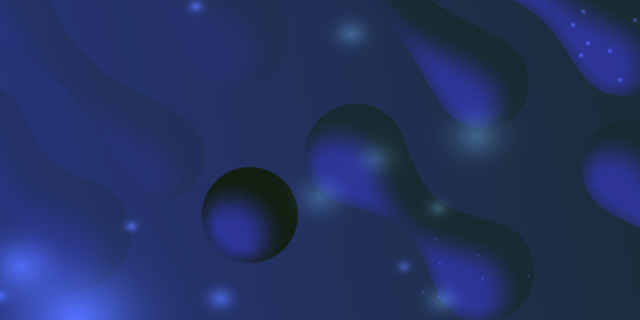
Reproduce this background procedurally as a WebGL 1 fragment shader.

```glsl
precision highp float;

uniform vec2 u_resolution;

const vec3 LEFT_BLUE = vec3(0.155, 0.205, 0.49);
const vec3 RIGHT_SLATE = vec3(0.11, 0.17, 0.22);
const vec3 LIT_BLUE = vec3(0.175, 0.205, 0.59);
const vec3 SHADE_TEAL = vec3(0.10, 0.165, 0.20);
const vec3 SHADE_OLIVE = vec3(0.07, 0.12, 0.07);
const vec3 GLOW_BLUE = vec3(0.16, 0.22, 0.50);
const vec3 GLOW_TEAL = vec3(0.13, 0.22, 0.27);

vec2 hash2(float n) {
    return fract(sin(vec2(n * 12.9898, n * 78.233 + 4.1)) * 43758.547);
}

// Capsule from a to b that narrows smoothly at its middle.
float dumbbell(vec2 p, vec2 a, vec2 b, float radius, float waist) {
    vec2 axis = b - a;
    float h = clamp(dot(p - a, axis) / max(dot(axis, axis), 0.0001), 0.0, 1.0);
    float pinch = 16.0 * h * h * (1.0 - h) * (1.0 - h);
    return length(p - a - axis * h) - radius + waist * pinch;
}

// Liquid drop lit from the lower left, with a slightly darker rim.
vec3 drawBlob(vec3 base, vec2 p, vec2 a, vec2 b, float radius, float waist,
              vec3 shade, float opacity) {
    float d = dumbbell(p, a, b, radius, waist);
    float depth = dumbbell(p + vec2(0.062, 0.068), a, b, radius, waist);
    float lit = 1.0 - smoothstep(-0.11, 0.03, depth);
    float rim = smoothstep(-0.045, 0.0, d);
    vec3 body = mix(shade, LIT_BLUE, lit * (1.0 - 0.35 * rim));
    float aa = 1.0 / u_resolution.y;
    float cover = 1.0 - smoothstep(-aa, aa, d);
    return mix(base, body, cover * opacity);
}

// Soft light, a little flattened and tilted.
float glow(vec2 p, vec2 center, float radius) {
    vec2 q = p - center;
    q = vec2(q.x * 0.95 - q.y * 0.25, q.y * 1.15 + q.x * 0.2) / radius;
    return exp(-2.5 * dot(q, q)) * 0.7 + exp(-3.5 * length(q)) * 0.3;
}

// Scattered tiny lights within a box.
float sparkles(vec2 p, vec2 center, vec2 spread, float size, float seed) {
    float sum = 0.0;
    for (int i = 0; i < 7; i++) {
        vec2 spot = center + spread * (hash2(seed + float(i)) - 0.5);
        vec2 q = (p - spot) / size;
        sum += exp(-dot(q, q));
    }
    return sum;
}

void main() {
    vec2 p = gl_FragCoord.xy / u_resolution.y;

    // Backdrop
    float t = clamp(0.46 * p.x + 0.1 * p.y, 0.0, 1.0);
    vec3 color = mix(LEFT_BLUE, RIGHT_SLATE, t);

    // Faint drops on the left
    color = drawBlob(color, p, vec2(0.508, 0.513), vec2(-0.03, 1.03), 0.133, 0.073, SHADE_TEAL, 0.24);
    color = drawBlob(color, p, vec2(0.721, 0.90), vec2(0.36, 1.22), 0.18, 0.08, SHADE_TEAL, 0.2);
    color = drawBlob(color, p, vec2(0.234, 0.27), vec2(-0.08, 0.57), 0.175, 0.06, SHADE_TEAL, 0.24);

    // Solid drops
    color = drawBlob(color, p, vec2(1.112, 0.516), vec2(1.51, 0.152), 0.16, 0.09, SHADE_TEAL, 1.0);
    color = drawBlob(color, p, vec2(1.51, 0.74), vec2(0.97, 1.26), 0.143, 0.075, SHADE_TEAL, 1.0);
    color = drawBlob(color, p, vec2(1.948, 0.857), vec2(1.58, 1.19), 0.156, 0.045, SHADE_TEAL, 1.0);
    color = drawBlob(color, p, vec2(1.97, 0.477), vec2(2.35, 0.13), 0.152, 0.045, SHADE_TEAL, 1.0);
    color = drawBlob(color, p, vec2(0.781, 0.328), vec2(0.781, 0.328), 0.15, 0.0, SHADE_OLIVE, 1.0);

    // Blue lights
    float blue = 1.1 * glow(p, vec2(0.24, 0.0), 0.28);
    blue += 0.85 * glow(p, vec2(0.065, 0.17), 0.15);
    blue += 0.7 * glow(p, vec2(0.0, 0.075), 0.035);
    blue += 0.85 * glow(p, vec2(0.69, 0.067), 0.06);
    blue += 0.9 * glow(p, vec2(0.41, 0.293), 0.03);
    blue += 0.9 * glow(p, vec2(0.612, 0.98), 0.035);
    blue += 0.7 * glow(p, vec2(1.263, 0.167), 0.032);
    color += GLOW_BLUE * blue;

    // Teal lights
    float teal = 0.95 * glow(p, vec2(1.097, 0.895), 0.07);
    teal += 0.95 * glow(p, vec2(1.49, 0.575), 0.12);
    teal += 0.8 * glow(p, vec2(1.0, 0.385), 0.1);
    teal += 0.75 * glow(p, vec2(1.175, 0.505), 0.085);
    teal += 0.8 * glow(p, vec2(1.368, 0.35), 0.045);
    teal += 0.9 * glow(p, vec2(1.38, 0.062), 0.07);
    color += GLOW_TEAL * teal;

    // Sparks
    float sparks = 0.4 * sparkles(p, vec2(1.48, 0.16), vec2(0.6, 0.2), 0.004, 3.0);
    sparks += 0.8 * sparkles(p, vec2(1.89, 0.86), vec2(0.2, 0.24), 0.006, 17.0);
    color += GLOW_BLUE * sparks;

    gl_FragColor = vec4(clamp(color, 0.0, 1.0), 1.0);
}
```
